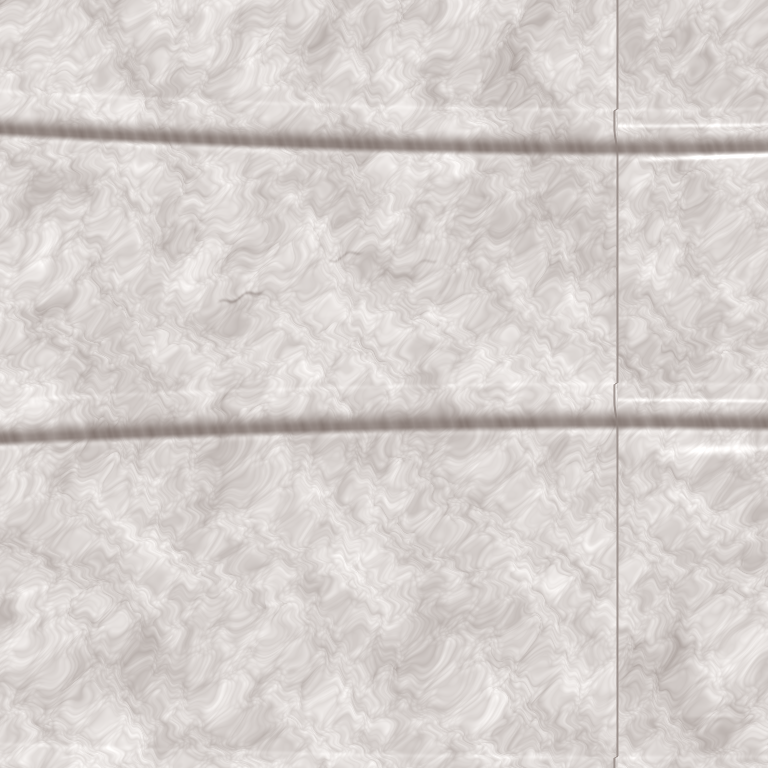
Write a WebGL 1 fragment shader that draws this texture.

```glsl
precision highp float;
uniform vec2 u_resolution;

#define PALE vec3(0.89, 0.87, 0.86)
#define SHADOW vec3(0.52, 0.47, 0.45)
#define STONE_TONE 0.88
#define MOTTLE 0.80
#define SEAM_X 0.804
#define SEAM_WIDTH 0.0011
#define LIP_HEIGHT 0.059
#define RAIL_BOW 0.025
#define GLOSS 0.40

vec2 hash2(vec2 p) {
  vec2 q = vec2(dot(p, vec2(127.1, 311.7)), dot(p, vec2(269.5, 183.3)));
  return fract(sin(q) * 43758.55);
}

float bump(float u) { return exp(-u * u); }

// Distance to the nearest scattered point, centred near zero
float cellular(vec2 p) {
  vec2 cell = floor(p), f = fract(p);
  float nearest = 2.0;
  for (int j = -1; j <= 1; j++)
    for (int i = -1; i <= 1; i++) {
      vec2 o = vec2(float(i), float(j));
      vec2 d = o + hash2(cell + o) - f;
      nearest = min(nearest, dot(d, d));
    }
  return sqrt(nearest) - 0.45;
}

// Layered sines that bend the cells into ragged clouds
vec2 warp(vec2 p) {
  vec2 w = sin(p.yx * 23.0 + vec2(0.0, 2.1)) * 0.018;
  w += sin((p.yx + w) * 61.0 + p * 37.0) * 0.010;
  w += sin((p.yx + w) * 151.0 - p * 83.0) * 0.005;
  return p + w;
}

// Tone offset of the stone: clouds, grain and hairline veins
float stone(vec2 p) {
  vec2 q = warp(p);
  float clouds = 0.0, scale = 7.0, weight = 0.34;
  for (int i = 0; i < 5; i++) {
    clouds += weight * cellular(q * scale + float(i) * 7.3);
    q += clouds * 0.012;
    scale *= 2.05;
    weight *= 0.93;
  }
  float vein = bump(cellular(q * 19.0 + 31.0) / 0.035);
  float patches = smoothstep(-0.02, 0.22, cellular(warp(p) * 9.0 + 50.0));
  return -MOTTLE * clouds - 0.10 * vein * patches;
}

// Short slanted chips and one faint ring
float chips(vec2 p) {
  float mark = 0.0;
  for (int i = 0; i < 3; i++) {
    float k = float(i);
    vec2 d = p - vec2(0.313 + 0.155 * k - 0.0175 * k * k,
                      0.613 + 0.0855 * k - 0.0315 * k * k);
    float bend = d.y - 0.30 * d.x - 0.003 * sin(d.x * 190.0 + k);
    float span = 0.034 - 0.007 * k;
    mark += (0.38 - 0.09 * k) * bump(bend / 0.0024) * (1.0 - smoothstep(0.6 * span, span, abs(d.x)));
  }
  vec2 c = p - vec2(0.557, 0.72);
  float ring = bump((length(c) - 0.020 - 0.003 * sin(3.0 * atan(c.y, c.x + 0.0001))) / 0.003);
  return mark + 0.10 * ring + 0.25 * bump(length(p - vec2(0.146, 0.648)) / 0.004);
}

void main() {
  vec2 p = gl_FragCoord.xy / u_resolution;
  float px = 1.0 / min(u_resolution.x, u_resolution.y);
  float right = smoothstep(SEAM_X - px, SEAM_X + px, p.x);
  float tone = STONE_TONE + stone(p + right * vec2(3.7, 1.9)) - chips(p) - 0.02 * right;

  // Bowed rails: a pale lip over a dark groove
  float jog = 0.0, gloss = 0.0;
  float bow = RAIL_BOW * pow(abs(1.0 - p.x / SEAM_X), 1.8);
  float streak = cellular(vec2(p.x * 75.0 + p.y * 20.0, p.y * 9.0));
  for (int i = 0; i < 3; i++) {
    float k = float(i);
    float edge = 0.798 - 0.3565 * k - 0.065 * k * (k - 1.0);
    edge += bow * (1.0 - 2.0 * mod(k, 2.0)) * (1.0 - 0.15 * k);
    float s = (p.y - edge) / LIP_HEIGHT;
    float soft = 0.03 + px / LIP_HEIGHT;
    float onLip = smoothstep(-soft, soft, s) * (1.0 - smoothstep(1.0 - soft, 1.0 + soft, s));
    float groove = smoothstep(-soft, soft + 0.05, s) * (1.0 - smoothstep(0.16, 0.52, s));
    tone += onLip * (0.05 * smoothstep(0.4, 0.75, s) + 0.10 * streak * (1.0 - smoothstep(0.3, 0.8, s)));
    tone = mix(tone, 0.08 + 0.30 * streak + 0.14 * smoothstep(0.15, 0.0 + 0.4, s), groove * 0.92);
    tone += 0.09 * bump((s - 1.0) / 0.05) + 0.08 * bump((s + 0.07) / 0.05);
    jog += smoothstep(0.0, 0.6, s) * (1.0 - smoothstep(0.97, 1.03, s));

    // Glints on the polished side panel
    float lower = min(k, 1.0);
    float rise = 0.03 * (p.x - SEAM_X);
    float start = SEAM_X + 0.045 * lower;
    float gap = (p.y - edge - rise + mix(0.007, 0.030, lower)) / mix(0.0030, 0.0065, lower);
    gloss += bump(gap) * smoothstep(start, start + 0.07, p.x);
    gloss += 0.75 * right * bump((s - 0.64) / 0.045);
  }

  // Soft sheen with a clipped foot
  vec2 sheen = (p - vec2(0.935, 0.085)) / vec2(0.045, 0.045);
  gloss += 0.45 * exp(-dot(sheen, sheen)) * smoothstep(0.064, 0.069, p.y);
  tone -= 0.05 * right * (1.0 - smoothstep(0.062, 0.067, p.y));
  tone += GLOSS * gloss * right;

  // Vertical joint, nudged aside at each lip
  float seam = abs(p.x - SEAM_X + 0.004 * jog);
  float joint = 1.0 - smoothstep(SEAM_WIDTH - 0.5 * px, SEAM_WIDTH + 0.8 * px, seam);
  tone = mix(tone, 0.12, 0.8 * joint);

  gl_FragColor = vec4(clamp(mix(SHADOW, PALE, tone), 0.0, 1.0), 1.0);
}
```
